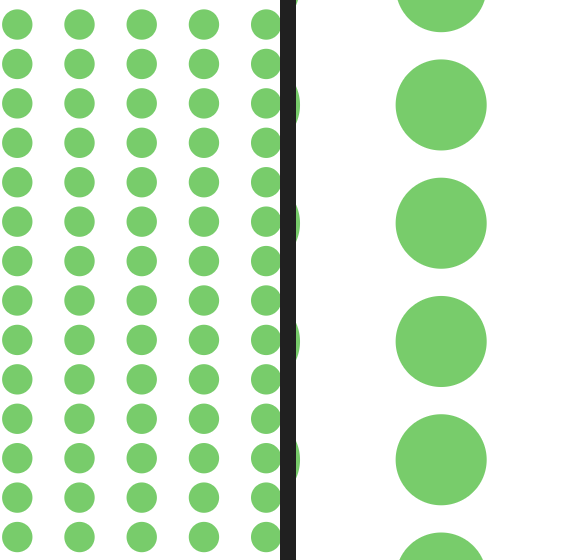
Left: the whole. Right: its middle third, enlarged.
A WebGL 2 fragment shader for this pattern:

```glsl
#version 300 es
precision highp float;
// Flat green dots on white in a straight grid, 4.5 columns by 14 rows.
// Each pixel finds its nearest grid centre and measures the distance
// to one circle; lengths are fractions of the canvas width.

uniform vec2 u_resolution;
out vec4 fragColor;

float circleDistance(vec2 p, float radius) {
    return length(p) - radius;
}

void main() {
    vec2 p = gl_FragCoord.xy / u_resolution.x;
    float pixel = 1.0 / u_resolution.x;

    // Nearest dot, kept within the five visible columns and fourteen rows
    vec2 pitch = vec2(2.0 / 9.0, 0.1408);
    vec2 firstCentre = vec2(0.0617, 0.0820);
    vec2 cell = clamp(round((p - firstCentre) / pitch), vec2(0.0), vec2(4.0, 13.0));
    vec2 local = p - firstCentre - cell * pitch;

    // Dot with an edge one pixel wide
    float dist = circleDistance(local, 0.0542);
    float coverage = clamp(0.5 - dist / pixel, 0.0, 1.0);

    vec3 white = vec3(1.0);
    vec3 green = vec3(0.47, 0.80, 0.42);
    fragColor = vec4(mix(white, green, coverage), 1.0);
}
```
